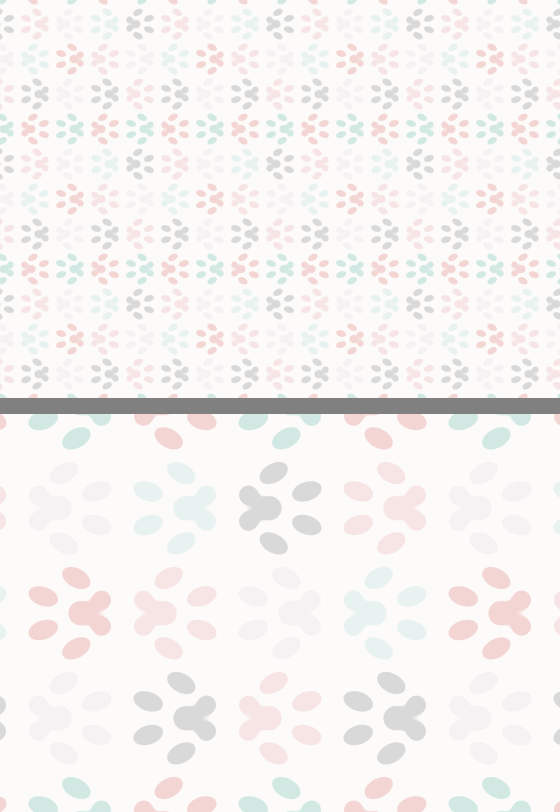
Top, the full canvas; bottom, a detail of the centre.
Reproduce this pattern procedurally as a Shadertoy shader.

```glsl
// Pastel paw prints in a checkerboard of left and right facing cells.
const float CELLS_ACROSS = 16.0;
const float ROW_OFFSET = 0.6875;           // first full row centre below the top edge, in cells

// Paw shape, in cell units, pad on the left and toes on the right
const vec2 HEEL_POS = vec2(-0.30, 0.125);
const float HEEL_RADIUS = 0.09;
const vec2 FRONT_POS = vec2(-0.10, 0.0);
const float FRONT_RADIUS = 0.115;
const float PAD_BLEND = 0.12;
const vec2 INNER_TOE_POS = vec2(-0.06, 0.335);
const vec2 OUTER_TOE_POS = vec2(0.255, 0.16);
const vec2 TOE_RADII = vec2(0.145, 0.090);
const float INNER_TOE_TILT = 0.50;
const float OUTER_TOE_TILT = 0.33;

const vec3 BACKGROUND = vec3(0.990, 0.984, 0.976);
const vec3 GREY = vec3(0.850);
const vec3 PINK = vec3(0.953, 0.835, 0.832);
const vec3 PALE_PINK = vec3(0.964, 0.898, 0.894);
const vec3 MINT = vec3(0.818, 0.910, 0.890);
const vec3 PALE_MINT = vec3(0.908, 0.949, 0.940);
const vec3 PALE_LILAC = vec3(0.955, 0.949, 0.953);

// Colours of the 4 by 4 block, rows from the top down
const vec3 BLOCK[16] = vec3[16](
    GREY,       PALE_PINK, PALE_LILAC, PALE_MINT,
    PALE_LILAC, PALE_MINT, PINK,       PALE_PINK,
    PALE_PINK,  GREY,      PALE_LILAC, GREY,
    MINT,       PINK,      MINT,       PINK);

float smoothUnion(float a, float b, float k) {
    float h = max(k - abs(a - b), 0.0) / k;
    return min(a, b) - 0.25 * k * h * h;
}

// Approximate distance to a tilted ellipse
float toeDistance(vec2 p, vec2 centre, float tilt) {
    float c = cos(tilt), s = sin(tilt);
    p -= centre;
    p = vec2(c * p.x + s * p.y, c * p.y - s * p.x);
    float k0 = length(p / TOE_RADII);
    float k1 = length(p / (TOE_RADII * TOE_RADII));
    return k0 * (k0 - 1.0) / max(k1, 1e-4);
}

float padDistance(vec2 p) {
    float upper = length(p - HEEL_POS) - HEEL_RADIUS;
    float lower = length(p - HEEL_POS * vec2(1.0, -1.0)) - HEEL_RADIUS;
    float front = length(p - FRONT_POS) - FRONT_RADIUS;
    return smoothUnion(smoothUnion(upper, lower, PAD_BLEND), front, PAD_BLEND);
}

float pawDistance(vec2 p) {
    p.y = abs(p.y);
    float toes = min(toeDistance(p, INNER_TOE_POS, INNER_TOE_TILT),
                     toeDistance(p, OUTER_TOE_POS, OUTER_TOE_TILT));
    return min(padDistance(p), toes);
}

void mainImage(out vec4 fragColor, in vec2 fragCoord) {
    // Grid measured from the top left, one paw per unit cell
    float pixel = CELLS_ACROSS / iResolution.x;
    vec2 grid = vec2(fragCoord.x, iResolution.y - fragCoord.y) * pixel;
    grid.y -= ROW_OFFSET;
    vec2 cell = floor(grid + 0.5);
    vec2 p = grid - cell;

    // Alternate cells face the other way
    if (mod(cell.x + cell.y, 2.0) > 0.5) p.x = -p.x;

    ivec2 slot = ivec2(mod(cell, 4.0));
    vec3 pawColor = BLOCK[slot.y * 4 + slot.x];

    float coverage = 1.0 - smoothstep(-0.75 * pixel, 0.75 * pixel, pawDistance(p));
    fragColor = vec4(mix(BACKGROUND, pawColor, coverage), 1.0);
}
```
